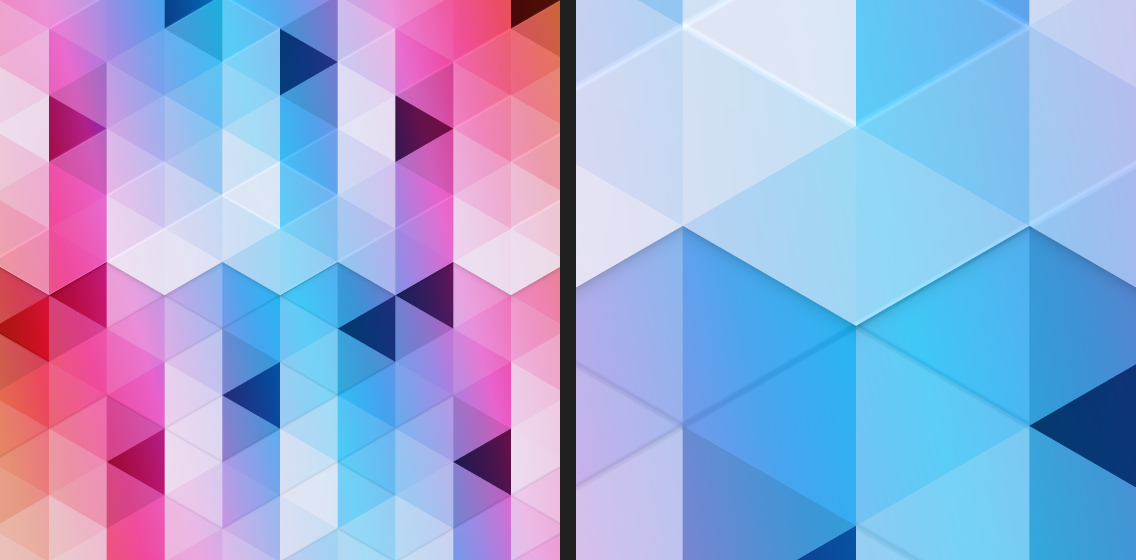
Left, the full canvas; right, a detail of the centre.
Write a WebGL 1 fragment shader that draws this background.

```glsl
precision highp float;
// Mosaic of equilateral triangles in vertical columns. A smooth tilted hue band
// colours the plane, while a tone pattern repeating every six columns tints each
// triangle towards white or turns it dark; a zigzag fold splits the two halves.
uniform vec2 u_resolution;

float hash(vec2 p) {
  return fract(sin(dot(p, vec2(12.99, 78.23))) * 4375.85);
}

// Entry c (0 to 5) of six values
float pick(vec3 a, vec3 b, float c) {
  vec3 i = vec3(0.0, 1.0, 2.0);
  return dot(a, 1.0 - step(0.5, abs(c - i))) + dot(b, 1.0 - step(0.5, abs(c - 3.0 - i)));
}

// Cyan centre through violet and pink to orange, by distance from the band axis
vec3 hueBand(vec2 p) {
  float s = abs(p.x - 0.39 - 0.27 * p.y) * 10.0;
  vec3 col = mix(vec3(0.09, 0.75, 0.97), vec3(0.25, 0.63, 0.93), clamp(s, 0.0, 1.0));
  col = mix(col, vec3(0.56, 0.51, 0.89), clamp(s - 1.0, 0.0, 1.0));
  col = mix(col, vec3(0.91, 0.38, 0.80), clamp(s - 2.0, 0.0, 1.0));
  col = mix(col, vec3(0.94, 0.25, 0.59), clamp(s - 3.0, 0.0, 1.0));
  col = mix(col, vec3(0.92, 0.27, 0.36), clamp(s - 4.0, 0.0, 1.0));
  return mix(col, vec3(0.89, 0.40, 0.22), clamp(s - 5.0, 0.0, 1.0));
}

// Thin line where t is an odd integer
float oddLine(float t) {
  return 1.0 - smoothstep(0.015, 0.06, abs(mod(t, 2.0) - 1.0));
}

// p has y pointing down from the top edge
vec3 mosaic(vec2 p) {
  // Grid units: column width across, half a triangle side down
  vec2 g = vec2((p.x - 0.5) / 0.1031 + 5.0, (p.y - 0.5273) / 0.0595);
  float column = floor(g.x);
  float u = g.x - column;
  float row = floor(g.y);
  float slant = mod(column + row, 2.0) < 0.5 ? 1.0 - u : u;
  row += step(slant, g.y - row);
  float c = mod(column, 6.0);
  bool lower = row > -0.5;

  // Tint peaks at one row per column in each half
  float peak = lower ? pick(vec3(10.0, 9.0, -4.0), vec3(4.5, 11.0, 6.0), c)
                     : pick(vec3(-5.0, -14.0, -1.0), vec3(-1.0, -3.0, 2.0), c);
  float tint = max(0.92 - 0.125 * abs(row - peak), 0.05);
  tint += 0.08 * (hash(vec2(c, row)) - 0.5) + 0.07 * (0.5 - u);

  // Dark triangles step diagonally, in even columns below and odd ones above
  float darkRow = lower ? 1.0 + mod(6.0 - c, 6.0) : -5.0 - mod(7.0 - c, 6.0);
  bool hasDark = abs(mod(c, 2.0) - (lower ? 0.0 : 1.0)) < 0.5;
  if (lower && abs(c - 1.0) < 0.5) {
    darkRow = 0.0;
    hasDark = true;
  }
  float away = hasDark ? abs(row - darkRow) : 9.0;

  vec3 hue = hueBand(p);
  vec3 col = mix(hue, vec3(0.93, 0.92, 0.96), clamp(tint, 0.0, 0.92));
  if (away < 1.5) col *= 0.9;
  if (away < 0.5) col = hue * hue * mix(0.9, 0.35, p.x) * (0.85 + 0.3 * u);

  // Soft shadow under the zigzag fold
  float below = g.y + abs(mod(g.x, 2.0) - 1.0);
  if (below > 0.0) col *= 1.0 - 0.16 * exp(-14.0 * below);

  // Faint creases on some of the slanted edges, bright above and dark below
  float rise = g.x + g.y;
  float fall = g.y - g.x;
  float crease = oddLine(rise) * step(0.55, hash(vec2(c, floor(rise * 0.5))));
  crease += oddLine(fall) * step(0.75, hash(vec2(c + 7.0, floor(fall * 0.5))));
  return col + (lower ? -0.05 : 0.05) * crease;
}

void main() {
  // 3 x 3 samples smooth the triangle edges
  vec3 sum = vec3(0.0);
  for (int j = 0; j < 3; j++) {
    for (int i = 0; i < 3; i++) {
      vec2 offset = (vec2(float(i), float(j)) - 1.0) / 3.0;
      vec2 p = (gl_FragCoord.xy + offset) / u_resolution;
      sum += mosaic(vec2(p.x, 1.0 - p.y));
    }
  }
  gl_FragColor = vec4(clamp(sum / 9.0, 0.0, 1.0), 1.0);
}
```
